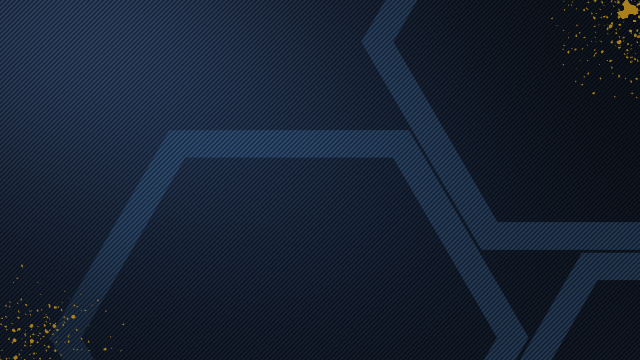
A Shadertoy shader for this background:

```glsl
// Navy pinstriped backdrop with three hexagon outlines and gold splatter in two corners.

const vec3 NIGHT = vec3(0.047, 0.073, 0.120);
const vec3 GLOW_BLUE = vec3(0.095, 0.130, 0.195);
const vec3 CENTER_BLUE = vec3(0.028, 0.048, 0.082);
const vec3 BAND_BLUE = vec3(0.115, 0.190, 0.290);
const vec3 BAND_LIGHT = vec3(0.150, 0.260, 0.400);
const vec3 STRIPE_SHEEN = vec3(0.014, 0.014, 0.004);
const vec3 GOLD = vec3(0.730, 0.550, 0.110);

float hash(vec2 p) {
    return fract(sin(dot(p, vec2(127.1, 311.7))) * 43758.5453);
}

float noise(vec2 p) {
    vec2 i = floor(p), f = fract(p);
    f = f * f * (3.0 - 2.0 * f);
    return mix(mix(hash(i), hash(i + vec2(1, 0)), f.x),
               mix(hash(i + vec2(0, 1)), hash(i + vec2(1, 1)), f.x), f.y);
}

// Soft round falloff, 1 at the center
float glow(vec2 p, vec2 center, vec2 size) {
    vec2 q = (p - center) / size;
    return exp(-dot(q, q));
}

// Flat-topped hexagon outline between two apothems
float hexBand(vec2 p, vec2 center, float inner, float outer, float aa) {
    vec2 q = abs(p - center);
    float reach = max(q.y, dot(q, vec2(0.8660, 0.5)));
    float edge = abs(reach - 0.5 * (inner + outer)) - 0.5 * (outer - inner);
    return 1.0 - smoothstep(-aa, aa, edge);
}

// Scattered drops that get denser and larger near the center
float splatter(vec2 p, vec2 center, vec2 spread, float strength, float aa) {
    float ink = 0.0;
    vec2 warp = vec2(noise(p * 170.0), noise(p * 170.0 + 37.0)) - 0.5;
    for (int i = 0; i < 3; i++) {
        float layer = float(i);
        float cell = 0.011 + 0.006 * layer;
        vec2 shift = vec2(19.37, 7.61) * layer;
        vec2 q = (p + warp * 0.004) / cell + shift;
        vec2 id = floor(q);
        vec2 offset = 0.35 + 0.3 * vec2(hash(id + 3.1), hash(id + 8.7));
        float density = glow((id + 0.5 - shift) * cell, center, spread);
        // The small bias keeps drops away from areas of no density
        float present = step(hash(id + 5.3) + 0.015, density * strength);
        float size = hash(id + 1.9);
        float radius = cell * (0.09 + 0.20 * size * size * (0.4 + 0.6 * density));
        float dist = length(fract(q) - offset) * cell - radius;
        ink = max(ink, present * (1.0 - smoothstep(-aa, aa, dist)));
    }
    return ink;
}

// Ragged, broken patch of paint
float blot(vec2 p, vec2 center, float radius, float raggedness, float aa) {
    float edge = length(p - center) + raggedness * (noise(p * 85.0) - 0.5);
    return 1.0 - smoothstep(-aa, aa, edge - radius);
}

// Diagonal pinstripes, 0 in the grooves and 1 on the ridges
float pinstripe(vec2 p, float period) {
    return 0.5 + 0.5 * sin(6.2832 * (p.x - p.y) / period);
}

void mainImage(out vec4 fragColor, in vec2 fragCoord) {
    vec2 p = fragCoord / iResolution.y;
    float aspect = iResolution.x / iResolution.y;
    float aa = 0.7 / iResolution.y;

    // Background light
    vec3 color = NIGHT;
    color += GLOW_BLUE * glow(p, vec2(0.20, 0.93), vec2(0.70, 0.50));
    color += CENTER_BLUE * glow(p, vec2(0.80, 0.50), vec2(0.65, 0.45));
    color -= 0.25 * NIGHT * glow(p, vec2(aspect, 0.80), vec2(0.60, 0.50));

    // Hexagon outlines
    float band = hexBand(p, vec2(0.803, 0.0625), 0.500, 0.576, aa);
    band = max(band, hexBand(p, vec2(1.671, 0.884), 0.501, 0.578, aa));
    band = max(band, hexBand(p, vec2(1.949, -0.278), 0.500, 0.576, aa));
    float bandLight = glow(p, vec2(0.62, 0.60), vec2(0.55, 0.40));
    vec3 bandColor = mix(BAND_BLUE, BAND_LIGHT, bandLight);
    float bandFade = mix(0.55, 0.92, smoothstep(0.10, 0.42, length(p - vec2(0.16, 0.0))));
    color = mix(color, bandColor, band * bandFade);

    // Stripes: ridges are a little greyer than the grooves
    float ridge = pinstripe(p, 0.0129);
    color = color * mix(0.66, 1.18, ridge) + STRIPE_SHEEN * ridge;

    // Gold paint
    float paint = splatter(p, vec2(1.75, 0.95), vec2(0.17, 0.15), 0.32, aa);
    paint = max(paint, blot(p, vec2(1.752, 0.972), 0.014, 0.060, aa));
    paint = max(paint, splatter(p, vec2(0.10, 0.07), vec2(0.14, 0.12), 0.30, aa));
    paint = max(paint, blot(p, vec2(0.150, 0.095), 0.007, 0.008, aa));
    color = mix(color, GOLD, paint * 0.9);

    fragColor = vec4(color, 1.0);
}
```
